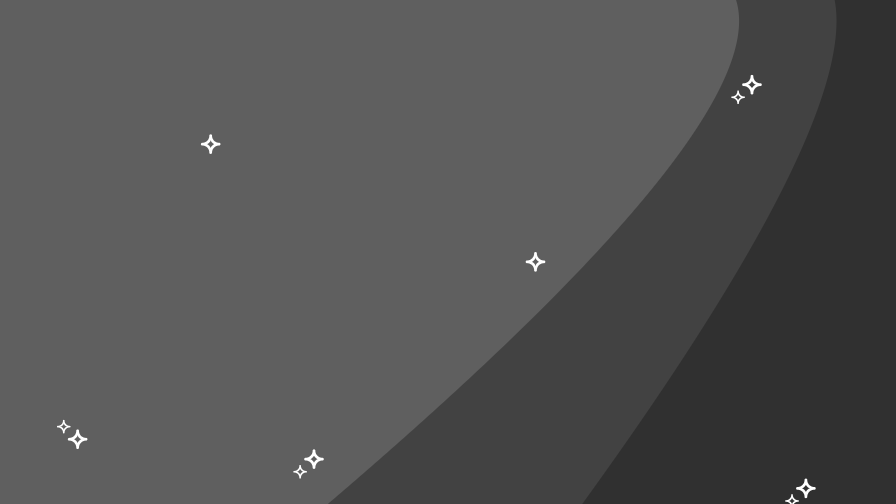
Write a Shadertoy shader that draws this background.

```glsl
const vec3 LIGHT_GREY = vec3(0.373);
const vec3 MID_GREY = vec3(0.259);
const vec3 DARK_GREY = vec3(0.188);
const vec3 WHITE = vec3(1.0);

// Sparkles: centre, then side of the small companion (-1 below, 1 above, 0 none)
const int SPARKLE_COUNT = 6;
const vec3 SPARKLES[SPARKLE_COUNT] = vec3[](
    vec3(0.418, 0.714, 0.0),
    vec3(1.0625, 0.4805, 0.0),
    vec3(1.492, 0.832, -1.0),
    vec3(0.154, 0.1285, 1.0),
    vec3(0.623, 0.089, -1.0),
    vec3(1.599, 0.031, -1.0)
);
const vec2 COMPANION_OFFSET = vec2(-0.0275, 0.025);

// Coverage of the inside of a signed distance
float fill(float dist, float pixel) {
    return clamp(0.5 - dist / pixel, 0.0, 1.0);
}

// Signed distance to a leaning parabola, negative on its left
float sweepDistance(vec2 p, float crestX, float spread) {
    const float TOP_ROOM = 0.1157;
    const float CREST_DEPTH = 0.0417;
    float root = sqrt(max(1.0 - p.y + TOP_ROOM, 0.001));
    float bend = root - sqrt(CREST_DEPTH + TOP_ROOM);
    float slope = spread * bend / root;
    float edgeX = crestX - spread * bend * bend;
    return (p.x - edgeX) / sqrt(1.0 + slope * slope);
}

// Outline of a four-pointed star made of concave quarter circles
float sparkleDistance(vec2 p, float radius, float halfStroke) {
    vec2 q = abs(p);
    q = vec2(max(q.x, q.y), min(q.x, q.y));
    float arc = abs(length(q - radius) - radius);
    float tip = length(q - vec2(radius, 0.0));
    return (q.x < radius ? arc : tip) - halfStroke;
}

// Nearest distance to all sparkles and their companions
float sparkleField(vec2 p) {
    float nearest = 10.0;
    for (int i = 0; i < SPARKLE_COUNT; i++) {
        vec2 local = p - SPARKLES[i].xy;
        float side = SPARKLES[i].z;
        nearest = min(nearest, sparkleDistance(local, 0.0167, 0.0027));
        if (side != 0.0) {
            vec2 companion = local - COMPANION_OFFSET * vec2(1.0, side);
            nearest = min(nearest, sparkleDistance(companion, 0.0118, 0.0016));
        }
    }
    return nearest;
}

void mainImage(out vec4 fragColor, in vec2 fragCoord) {
    float pixel = 1.0 / iResolution.y;
    vec2 p = fragCoord * pixel;

    // Layered sweeps, back to front
    vec3 color = DARK_GREY;
    color = mix(color, MID_GREY, fill(sweepDistance(p, 1.6597, 1.160), pixel));
    color = mix(color, LIGHT_GREY, fill(sweepDistance(p, 1.4664, 1.876), pixel));

    // Sparkles on top
    color = mix(color, WHITE, fill(sparkleField(p), pixel));
    fragColor = vec4(color, 1.0);
}
```
